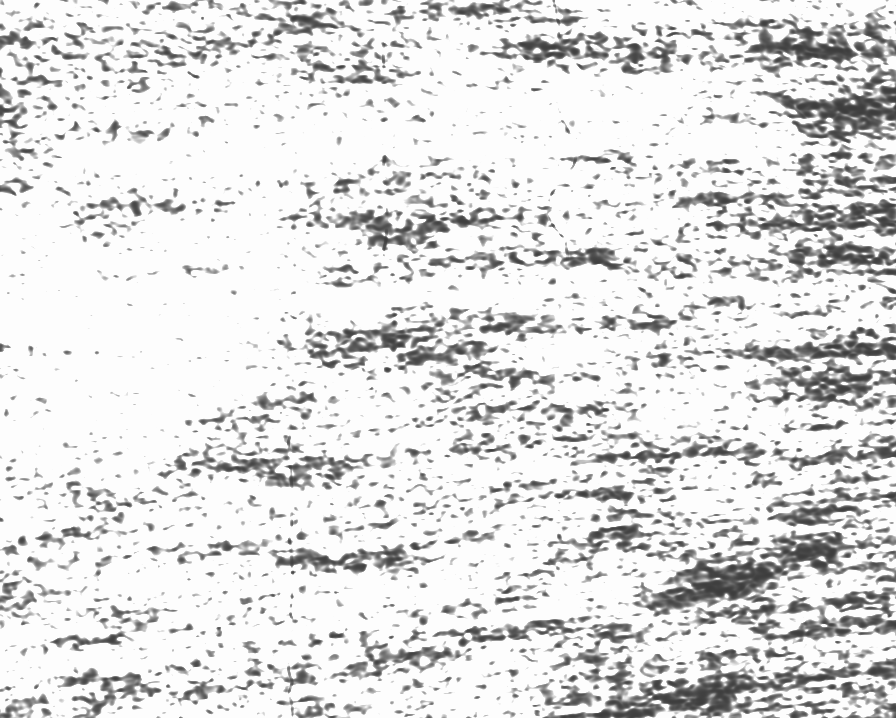
Reproduce this texture procedurally as a Shadertoy shader.

```glsl
const vec3 PAPER = vec3(0.992);
const vec3 INK = vec3(0.23);

float hash(vec2 cell) {
    return fract(sin(dot(cell, vec2(127.1, 311.7))) * 43758.5453);
}

float noise(vec2 p) {
    vec2 cell = floor(p);
    vec2 f = fract(p);
    vec2 s = f * f * (3.0 - 2.0 * f);
    float low = mix(hash(cell), hash(cell + vec2(1.0, 0.0)), s.x);
    float high = mix(hash(cell + vec2(0.0, 1.0)), hash(cell + vec2(1.0, 1.0)), s.x);
    return mix(low, high, s.y);
}

// Noise centred on zero
float signedNoise(vec2 p) {
    return noise(p) - 0.5;
}

vec2 rotate(vec2 p, float angle) {
    float c = cos(angle);
    float s = sin(angle);
    return vec2(c * p.x - s * p.y, s * p.x + c * p.y);
}

float blob(vec2 p, vec2 centre, vec2 radius) {
    vec2 d = (p - centre) / radius;
    return exp(-dot(d, d));
}

// Shear that lifts the fibres to the right near the bottom
vec2 fibreSpace(vec2 p) {
    float slope = mix(0.14, -0.02, p.y);
    float wave = 0.014 * signedNoise(p * vec2(4.0, 6.0));
    return vec2(p.x, p.y - slope * p.x + wave);
}

// Small worm-shaped specks
float grain(vec2 p) {
    vec2 warp = vec2(noise(p * 70.0), noise(p * 70.0 + 31.0)) - 0.5;
    vec2 q = p + 0.006 * warp;
    float specks = signedNoise(q * vec2(95.0, 170.0));
    float crumbs = signedNoise(rotate(q, 0.5) * vec2(125.0, 165.0) + 57.0);
    return 0.6 * specks + 0.4 * crumbs;
}

// Long thin fibres, stronger on the right
float fibres(vec2 p, float strength) {
    float fine = signedNoise(p * vec2(15.0, 125.0) + 11.0);
    float broad = signedNoise(p * vec2(5.0, 55.0) + 83.0);
    return strength * (0.8 * fine + 0.45 * broad);
}

// Broad wear: dense edges, stained patches and bare areas
float wear(vec2 p, vec2 q) {
    vec2 ragged = p + vec2(0.12, 0.035) * vec2(signedNoise(q * vec2(13.0, 30.0)),
                                              signedNoise(q * vec2(17.0, 40.0) + 9.0));
    float w = 0.16 * smoothstep(0.72, 1.25, ragged.x);
    w += 0.20 * blob(ragged, vec2(0.28, 0.94), vec2(0.36, 0.06));
    w += 0.25 * blob(ragged, vec2(0.55, 0.52), vec2(0.16, 0.035));
    w += 0.13 * blob(ragged, vec2(0.46, 0.34), vec2(0.24, 0.11));
    w += 0.32 * blob(ragged, vec2(0.86, 0.92), vec2(0.09, 0.020));
    w += 0.30 * blob(ragged, vec2(0.82, 0.635), vec2(0.20, 0.011));
    w += 0.10 * blob(ragged, vec2(1.20, 0.06), vec2(0.30, 0.12));
    w -= 0.20 * blob(ragged, vec2(0.14, 0.55), vec2(0.28, 0.22));
    w -= 0.10 * blob(ragged, vec2(0.70, 0.82), vec2(0.25, 0.09));
    w -= 0.20 * blob(ragged, vec2(0.50, 0.59), vec2(0.07, 0.025));
    return w;
}

// Dark flattened stains scattered along the fibres
float stains(vec2 q) {
    float patches = 0.3 * signedNoise(q * vec2(6.0, 18.0) + 21.0);
    float marks = smoothstep(0.68, 0.92, noise(q * vec2(7.0, 34.0) + 5.0));
    return patches + 0.24 * marks;
}

// Thin broken vertical crack between two heights
float crack(vec2 p, float x, float bottom, float top, float wobble) {
    float offset = wobble * signedNoise(vec2(x * 90.0, p.y * 14.0));
    offset += 0.006 * signedNoise(vec2(x * 50.0, p.y * 60.0));
    float line = 1.0 - smoothstep(0.0008, 0.0032, abs(p.x - x - offset));
    float span = smoothstep(bottom, bottom + 0.03, p.y)
               * (1.0 - smoothstep(top - 0.03, top, p.y));
    return line * span * smoothstep(0.25, 0.6, noise(vec2(x * 70.0, p.y * 55.0)));
}

void mainImage(out vec4 fragColor, in vec2 fragCoord) {
    vec2 p = fragCoord / iResolution.y;
    vec2 q = fibreSpace(p);

    float tone = grain(q) + fibres(q, mix(0.24, 0.55, p.x / 1.25));
    tone += wear(p, q) + stains(q);

    // Cracks across the fibres
    tone += 0.22 * crack(p, 0.535, 0.62, 0.95, 0.006);
    tone += 0.24 * crack(p, 0.405, -0.05, 0.42, 0.004);
    tone += 0.22 * crack(p, 0.785, 0.63, 1.05, 0.05);

    // Ink builds up softly above the paper threshold
    float ink = 1.0 - exp(-6.5 * max(tone - 0.145, 0.0));
    fragColor = vec4(mix(PAPER, INK, ink), 1.0);
}
```
